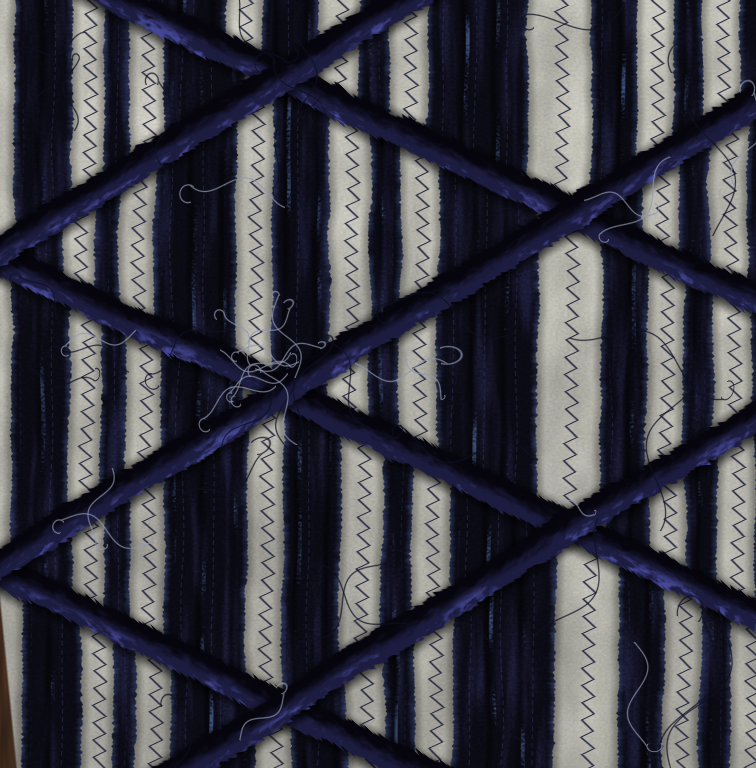
Reproduce this texture procedurally as a Shadertoy shader.

```glsl
// Frayed indigo and cream strips, zigzag stitched and crossed by a lattice of velvet ribbons.

const float PITCH = 0.41; // vertical spacing of the ribbons

// Cream strips: centre and half width
const vec2 STRIPS[9] = vec2[](
    vec2(0.000, 0.022), vec2(0.118, 0.021), vec2(0.193, 0.023),
    vec2(0.345, 0.024), vec2(0.470, 0.027), vec2(0.560, 0.025),
    vec2(0.758, 0.042), vec2(0.882, 0.024), vec2(0.970, 0.025));

vec2 hash2(vec2 p) {
    p = vec2(dot(p, vec2(127.1, 311.7)), dot(p, vec2(269.5, 183.3)));
    return fract(sin(p) * 43758.55);
}

float corner(vec2 cell, vec2 offset, vec2 f) {
    return dot(hash2(cell + offset) * 2.0 - 1.0, f - offset);
}

// Gradient noise
float noise(vec2 p) {
    vec2 i = floor(p), f = fract(p), u = f * f * (3.0 - 2.0 * f);
    return mix(mix(corner(i, vec2(0, 0), f), corner(i, vec2(1, 0), f), u.x),
               mix(corner(i, vec2(0, 1), f), corner(i, vec2(1, 1), f), u.x), u.y);
}

float fbm(vec2 p) {
    return noise(p) + 0.5 * noise(p * 2.1 + 7.0) + 0.25 * noise(p * 4.3 + 3.0);
}

float stroke(float d, float halfWidth) {
    float aa = 0.8 / iResolution.y;
    return 1.0 - smoothstep(halfWidth - aa, halfWidth + aa, abs(d));
}

// Three parallel velvet ribbons with a dark upper pile and a glossy lower one
void ribbons(inout vec3 col, vec2 uv, float slope, float offset, float first) {
    float v = uv.y + slope * uv.x - offset;
    float k = clamp(round(v / PITCH), first, first + 2.0);
    float d = (v - PITCH * k) * inversesqrt(1.0 + slope * slope);
    vec2 lane = vec2(uv.x, k * 5.3 + slope * 9.0);
    d += 0.008 * noise(lane * vec2(7.0, 1.0));
    float fringe = 0.007 * noise(vec2(lane.x * 170.0 + d * 250.0, lane.y + d * 35.0))
                 + 0.007 * noise(lane * vec2(28.0, 1.7));
    col *= mix(0.3, 1.0, smoothstep(0.012, 0.034, abs(d + 0.003)));
    float pile = fbm(vec2(lane.x * 55.0, lane.y + d * 110.0));
    float gloss = smoothstep(0.010, -0.010, d + 0.012 * pile);
    vec3 velvet = mix(vec3(0.025, 0.02, 0.05), vec3(0.11, 0.11, 0.25), gloss);
    float sheen = smoothstep(0.0, 0.6, pile + noise(lane * vec2(12.0, 1.3)));
    velvet += vec3(0.16, 0.17, 0.34) * sheen * gloss;
    col = mix(col, velvet, smoothstep(0.021, 0.018, abs(d) + fringe));
}

// Loose wavy thread ending in a curl
float thread(vec2 p, vec2 start, float seed, float size) {
    vec2 h = hash2(vec2(seed, 9.1));
    float angle = h.x * 6.283, freq = 3.5 / size, phase = h.y * 6.283;
    vec2 q = mat2(cos(angle), -sin(angle), sin(angle), cos(angle)) * (p - start);
    float bend = 0.22 * size * sin(q.x * freq + phase);
    float slope = 0.77 * cos(q.x * freq + phase);
    float strand = stroke((q.y - bend) * inversesqrt(1.0 + slope * slope), 0.0008);
    strand *= step(abs(q.x), size);
    float r = size * (0.08 + 0.12 * h.y);
    vec2 curl = q - vec2(size, 0.22 * size * sin(3.5 + phase) + r);
    curl.x *= 0.6 + h.x;
    return max(strand, stroke(length(curl) - r, 0.0008) * step(-0.5 * r, curl.x));
}

void mainImage(out vec4 fragColor, in vec2 fragCoord) {
    vec2 uv = fragCoord / iResolution.xy;

    // Strips lean and jump sideways in every lattice cell
    vec2 lattice = vec2(uv.y + 0.465 * uv.x - 0.255, uv.y - 0.605 * uv.x - 0.265) / PITCH;
    lattice = max(lattice, -1.99);
    vec2 cell = floor(lattice);
    float x = uv.x - 0.025 * (0.5 - uv.y) - 0.014 * (fract(lattice.x) - 0.5)
            - 0.016 * (hash2(cell + 4.0).x - 0.5);

    // Nearest cream strip: positive depth is inside
    float depth = -1.0, across = 0.0, id = 0.0;
    for (int i = 0; i < 9; i++) {
        float fi = float(i);
        float dx = x - STRIPS[i].x + 0.007 * noise(vec2(uv.y * 9.0, fi * 7.3));
        float d = STRIPS[i].y - abs(dx) + 0.004 * noise(vec2(uv.y * 22.0, fi * 3.1 + sign(dx)));
        if (d > depth) { depth = d; across = dx; id = fi; }
    }
    float edge = depth + 0.004 * noise(uv * vec2(70.0, 260.0));
    float weave = noise(uv * vec2(260.0, 330.0));

    // Indigo cloth with folds, worn seams and running stitches
    float fold = fbm(vec2(x * 42.0, uv.y * 5.0));
    vec3 col = mix(vec3(0.042, 0.042, 0.08), vec3(0.11, 0.11, 0.22), smoothstep(-0.1, 0.6, fold));
    col *= 1.0 + 0.45 * weave;
    float seam = (fract(x / 0.041 + 0.2 * noise(vec2(uv.y * 8.0, floor(x / 0.041)))) - 0.5) * 0.041;
    float inside = smoothstep(-0.008, -0.016, depth);
    col *= 1.0 - 0.5 * inside * smoothstep(0.008, 0.0, abs(seam + 0.005));
    float worn = smoothstep(0.05, 0.5, noise(vec2(x * 24.0, uv.y * 13.0)) + 0.3 * weave);
    col = mix(col, vec3(0.24, 0.31, 0.48), inside * worn * stroke(seam, 0.0025));
    float dash = step(0.4, fract(uv.y / 0.011));
    col = mix(col, vec3(0.18, 0.19, 0.34), 0.6 * inside * dash * stroke(seam - 0.012, 0.0006));
    float halo = smoothstep(-0.009, 0.0, edge) * (0.6 + 0.8 * noise(uv * vec2(40.0, 60.0)));
    col = mix(col, vec3(0.22, 0.28, 0.46), 0.75 * clamp(halo, 0.0, 1.0));

    // Cream cloth, shaded towards its frayed edges
    vec3 cream = vec3(0.72, 0.715, 0.68) * mix(0.72, 1.0, smoothstep(0.0, 0.014, depth));
    cream *= (0.9 + 0.14 * uv.y) * (1.0 + 0.2 * fbm(uv * vec2(16.0, 9.0)) + 0.09 * weave);
    float t = fract(uv.y / 0.0225 + id * 0.37);
    float zigzag = 0.016 * (min(t / 0.35, (1.0 - t) / 0.65) - 0.5);
    float stitch = across - 0.003 - zigzag + 0.004 * noise(vec2(uv.y * 30.0, id));
    cream = mix(cream, vec3(0.10, 0.11, 0.22), 0.9 * step(0.5, id) * stroke(stitch * 0.58, 0.0009));
    col = mix(col, cream, smoothstep(-0.001, 0.0015, edge));

    // Bare wood at the lower left corner
    float wood = smoothstep(0.002, -0.002, uv.x - 0.1 * (0.22 - uv.y));
    col = mix(col, vec3(0.24, 0.16, 0.11) * (1.0 + 0.5 * noise(uv * vec2(150.0, 12.0))), wood);

    ribbons(col, uv, 0.465, 0.255, 0.0);
    ribbons(col, uv, -0.605, 0.265, -1.0);

    // Loose threads: dark ones everywhere, pale ones partly gathered in a tangle
    for (float i = 0.0; i < 30.0; i++) {
        vec2 start = hash2(vec2(i, 2.3));
        col = mix(col, vec3(0.05, 0.06, 0.13), 0.8 * thread(uv, start, i, 0.04 + 0.08 * start.x));
    }
    for (float i = 0.0; i < 22.0; i++) {
        vec2 start = hash2(vec2(i, 6.7));
        if (i < 10.0) start = vec2(0.345, 0.53) + (start - 0.5) * vec2(0.08, 0.18);
        float size = 0.025 + 0.045 * hash2(vec2(i, 1.9)).y;
        col = mix(col, vec3(0.56, 0.59, 0.69), 0.75 * thread(uv, start, i + 50.0, size));
    }
    fragColor = vec4(clamp(col, 0.0, 1.0), 1.0);
}
```
